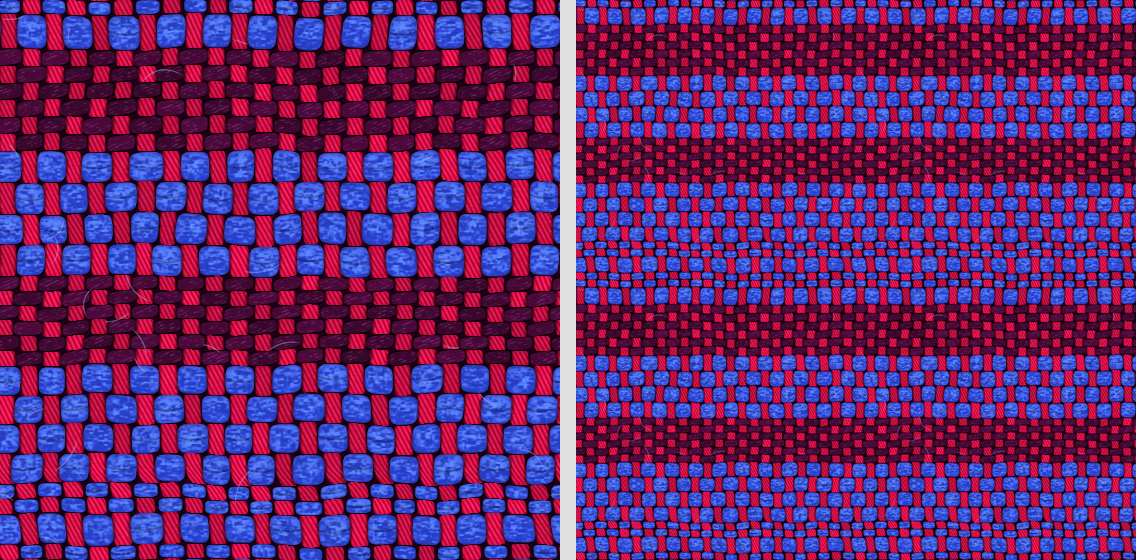
Left, the tile; right, the same tile 2 across and 2 down.
Write a WebGL 1 fragment shader that draws this texture.

```glsl
precision highp float;
uniform vec2 u_resolution;

const float UNITS = 768.0;       // thread units per canvas side
const float PAIRS = 12.0;        // over-under pairs across
const float PITCH = 32.0;        // spacing of warp threads, in units
const float WARP_HALF = 13.0;
const float WOOL_HALF = 21.0;
const float PLUM_HALF = 20.5;
const float SOFTNESS = 1.5;      // edge blur, in units
const vec2 DRIFT = vec2(0.013, 0.008);
const float TWIST_PITCH = 6.5;
const float RAVEL_Y = 660.0;     // where the warp leans most
const float WOOL = 0.0;
const float PLUM = 1.0;
const vec3 GAP = vec3(0.13, 0.0, 0.09);
const vec3 BLUE_SHADE = vec3(0.20, 0.09, 0.40);
const vec3 BLUE = vec3(0.17, 0.27, 0.85);
const vec3 BLUE_LIGHT = vec3(0.36, 0.52, 0.97);
const vec3 RED_SHADE = vec3(0.42, 0.0, 0.14);
const vec3 RED = vec3(0.85, 0.03, 0.24);
const vec3 PINK = vec3(0.97, 0.24, 0.50);
const vec3 PLUM_DARK = vec3(0.25, 0.03, 0.19);
const vec3 PLUM_LIGHT = vec3(0.50, 0.18, 0.47);
const vec3 HAIR = vec3(0.70, 0.72, 0.98);

float hash(vec2 p) {
  vec3 q = fract(p.xyx * vec3(0.1031, 0.1030, 0.0973));
  q += dot(q, q.yzx + 33.33);
  return fract((q.x + q.y) * q.z);
}

// Value noise that wraps after a whole number of cells
float noise(vec2 uv, vec2 cells) {
  vec2 p = uv * cells, i = floor(p), f = fract(p);
  f = f * f * (3.0 - 2.0 * f);
  float a = hash(mod(i, cells)), b = hash(mod(i + vec2(1.0, 0.0), cells));
  float c = hash(mod(i + vec2(0.0, 1.0), cells)), d = hash(mod(i + 1.0, cells));
  return mix(mix(a, b, f.x), mix(c, d, f.x), f.y);
}

// Rounded box: 0 in the centre, 1 on the outline
float roundedBox(vec2 d, vec2 halfSize) {
  vec2 q = d / halfSize;
  return sqrt(length(q * q));
}

// Adds a band of weft rows; row = (index, y from its middle, height, yarn)
void band(inout vec4 row, inout vec2 cursor, float y, float count, float height, float yarn) {
  float k = (y - cursor.x) / height;
  if (k >= 0.0 && k < count) row = vec4(cursor.y + floor(k), (fract(k) - 0.5) * height, height, yarn);
  cursor += vec2(count * height, count);
}

vec4 findRow(float y) {
  vec4 row = vec4(0.0, -10.0, 20.0, WOOL);
  vec2 cursor = vec2(0.0);
  band(row, cursor, y, 1.0, 20.0, WOOL);
  band(row, cursor, y, 1.0, 48.0, WOOL);
  band(row, cursor, y, 6.0, 23.0, PLUM);
  band(row, cursor, y, 4.0, 43.5, WOOL);
  band(row, cursor, y, 6.0, 20.0, PLUM);
  band(row, cursor, y, 4.0, 41.0, WOOL);
  band(row, cursor, y, 2.0, 20.5, WOOL);
  band(row, cursor, y, 1.0, 43.0, WOOL);
  band(row, cursor, y, 1.0, 20.0, WOOL);
  return row;
}

vec3 woolColor(vec2 d, float dome, float grain, float seed) {
  vec3 c = mix(BLUE_SHADE, BLUE, smoothstep(0.05, 0.65, dome));
  c = mix(c, BLUE_LIGHT, dome * smoothstep(0.35, 0.85, grain - d.y * 0.006 + seed * 0.15));
  float crease = 1.0 - smoothstep(0.0, 2.5, abs(d.y - 2.0 + 0.01 * d.x * d.x));
  return c * (1.0 - 0.3 * crease * step(0.45, seed)) * (0.82 + 0.3 * grain);
}

vec3 plumColor(vec2 d, float dome, float grain, float seed) {
  float ply = 0.5 + 0.5 * sin((d.y + 0.35 * d.x) * 1.25 + seed * 6.28);
  vec3 c = mix(GAP, PLUM_DARK * (0.85 + 0.35 * seed), smoothstep(0.0, 0.6, dome));
  return mix(c, PLUM_LIGHT, 0.75 * dome * ply * smoothstep(0.4, 0.8, grain));
}

vec3 warpColor(vec2 d, float dome, float grain, float seed) {
  float strand = 0.5 + 0.5 * sin((d.x - 0.45 * d.y) * 6.2832 / TWIST_PITCH + seed * 6.28);
  vec3 c = mix(RED_SHADE, RED, smoothstep(0.0, 0.7, dome) * (0.5 + 0.5 * smoothstep(0.0, 0.4, strand)));
  c = mix(c, PINK, dome * strand * strand * (0.25 + 0.65 * grain));
  return c * (0.88 + 0.2 * seed);
}

// Loose curved fibres lying on the cloth
float looseHairs(vec2 uv, float px) {
  float cover = 0.0;
  for (int i = 0; i < 26; i++) {
    vec2 id = vec2(float(i) + 3.0, 71.0);
    vec2 d = fract(uv - vec2(hash(id), hash(id + 13.0)) + 0.5) - 0.5;
    float angle = 3.14 * hash(id + 29.0), ca = cos(angle), sa = sin(angle);
    d = vec2(ca * d.x + sa * d.y, ca * d.y - sa * d.x) * UNITS;
    float reach = mix(10.0, 34.0, hash(id + 41.0));
    float off = abs(d.y - (hash(id + 57.0) - 0.5) * 0.04 * d.x * d.x);
    float line = 1.0 - smoothstep(0.3, 0.3 + px, off);
    cover = max(cover, line * (1.0 - smoothstep(0.6 * reach, reach, abs(d.x))));
  }
  return cover;
}

void main() {
  vec2 uv = gl_FragCoord.xy / u_resolution;
  float px = UNITS / min(u_resolution.x, u_resolution.y);
  float soft = max(SOFTNESS, px);
  vec2 drift = vec2(noise(uv, vec2(6.0, 9.0)), noise(uv + 0.37, vec2(13.0, 10.0))) - 0.5;
  vec2 p = uv + drift * DRIFT;
  float y = fract(-p.y) * UNITS;
  float grain = 0.6 * noise(p, vec2(110.0, 290.0)) + 0.4 * noise(p + 0.21, vec2(240.0));

  // Checkered lattice of weft floats and warp floats
  vec4 row = findRow(y);
  float s = fract(p.x) * PAIRS - 0.125 + 0.5 * mod(row.x, 2.0);
  float weftId = floor(s + 0.5), warpId = floor(s);
  vec2 weft = vec2((s - weftId) * 2.0 * PITCH, row.y);
  vec2 warp = vec2((s - warpId - 0.5) * 2.0 * PITCH, row.y);
  vec2 weftCell = vec2(mod(weftId, PAIRS), row.x);
  float seed = hash(weftCell + 5.0), size = hash(weftCell + 47.0);
  float warpSeed = hash(vec2(mod(warpId, PAIRS), row.x) + 90.0);

  // Warp float
  warp.x -= (0.06 + 0.3 * (1.0 - smoothstep(0.0, 45.0, abs(y - RAVEL_Y)))) * row.y;
  float warpR = roundedBox(warp, vec2(WARP_HALF + 2.0 * warpSeed - 1.0, 0.58 * row.z));
  float warpDome = sqrt(max(1.0 - warpR * warpR, 0.0));
  vec3 color = mix(GAP, warpColor(warp, warpDome, grain, warpSeed),
                   smoothstep(0.0, soft, (1.0 - warpR) * WARP_HALF));

  // Weft float with a shadow at its foot
  bool plum = row.w > 0.5;
  weft.y += plum ? 0.10 * weft.x : (seed - 0.5) * 0.08 * weft.x;
  vec2 halfSize = plum ? vec2(PLUM_HALF, 0.47 * row.z) : vec2(min(WOOL_HALF, 0.85 * row.z), 0.5 * row.z);
  halfSize *= vec2(0.94 + 0.12 * size, 0.96 + 0.06 * seed);
  float weftR = roundedBox(weft, halfSize) + (plum ? 0.03 : 0.09) * (grain - 0.5);
  float weftDome = sqrt(max(1.0 - weftR * weftR, 0.0));
  color *= mix(0.5, 1.0, smoothstep(0.98, 1.2, weftR));
  vec3 yarn = plum ? plumColor(weft, weftDome, grain, seed) : woolColor(weft, weftDome, grain, seed);
  color = mix(color, yarn, smoothstep(0.0, soft, (1.0 - weftR) * min(halfSize.x, halfSize.y)));

  color = mix(color, HAIR, 0.4 * looseHairs(uv, px));
  gl_FragColor = vec4(color, 1.0);
}
```
